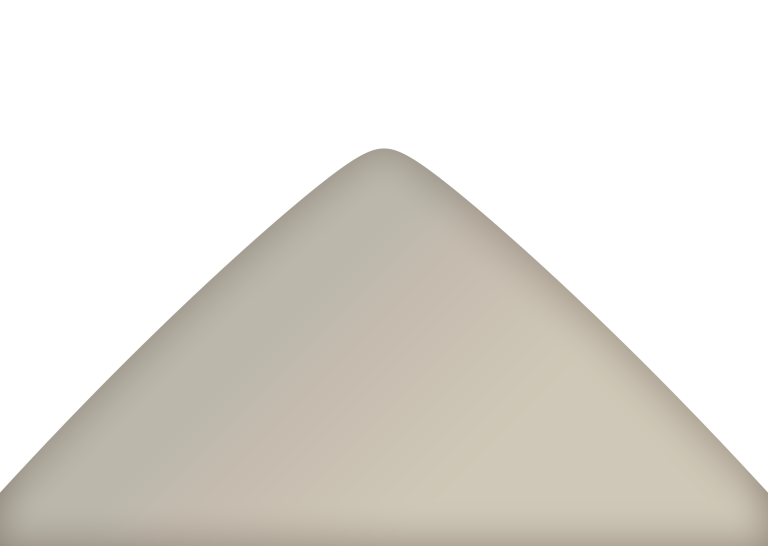
Write a Shadertoy shader that draws this background.

```glsl
// A softly rounded stone-coloured hill with shaded rims on a white ground.

const vec3 WHITE = vec3(1.0);
const vec3 SAGE  = vec3(0.735, 0.722, 0.672);
const vec3 CLAY  = vec3(0.768, 0.733, 0.685);
const vec3 SAND  = vec3(0.812, 0.782, 0.716);
const vec3 SHADE = vec3(0.45, 0.40, 0.36);

const vec2 APEX = vec2(0.5, 0.5176);

// Approximate signed distance to the hill outline, positive inside.
float hillDepth(vec2 p, vec2 apex, float tipSize, float slope, float bend) {
    float dx = abs(p.x - apex.x);
    float root = sqrt(tipSize * tipSize + slope * slope * dx * dx);
    float drop = root - tipSize + bend * dx * dx;
    float steepness = slope * slope * dx / root + 2.0 * bend * dx;
    return (apex.y - drop - p.y) / sqrt(1.0 + steepness * steepness);
}

// Diagonal three-colour gradient, running from upper left to lower right.
vec3 stoneColor(float t) {
    vec3 color = mix(SAGE, CLAY, smoothstep(0.79, 0.91, t));
    return mix(color, SAND, clamp((t - 0.90) / 0.32, 0.0, 1.0));
}

// Shadow that fades with distance from a rim.
float rimShadow(float depth, float reach, float strength) {
    float fade = 1.0 - clamp(depth / reach, 0.0, 1.0);
    return strength * fade * fade;
}

void mainImage(out vec4 fragColor, in vec2 fragCoord) {
    // Canvas width is one unit.
    vec2 p = fragCoord / iResolution.x;
    float height = iResolution.y / iResolution.x;
    float pixel = 1.0 / iResolution.x;

    float depth = hillDepth(p, APEX, 0.02865, 0.811, 0.281);
    vec3 color = stoneColor(p.x + height - p.y);

    // Inner shadows along the outline, the base and both sides.
    float light = 1.0 - rimShadow(depth, 0.068, 0.32);
    light *= 1.0 - rimShadow(p.y, 0.060, 0.34);
    light *= 1.0 - rimShadow(min(p.x, 1.0 - p.x), 0.050, 0.22);
    color = mix(SHADE, color, light);

    // Smooth outline over the white ground.
    float cover = smoothstep(-0.7 * pixel, 0.7 * pixel, depth);
    fragColor = vec4(mix(WHITE, color, cover), 1.0);
}
```
